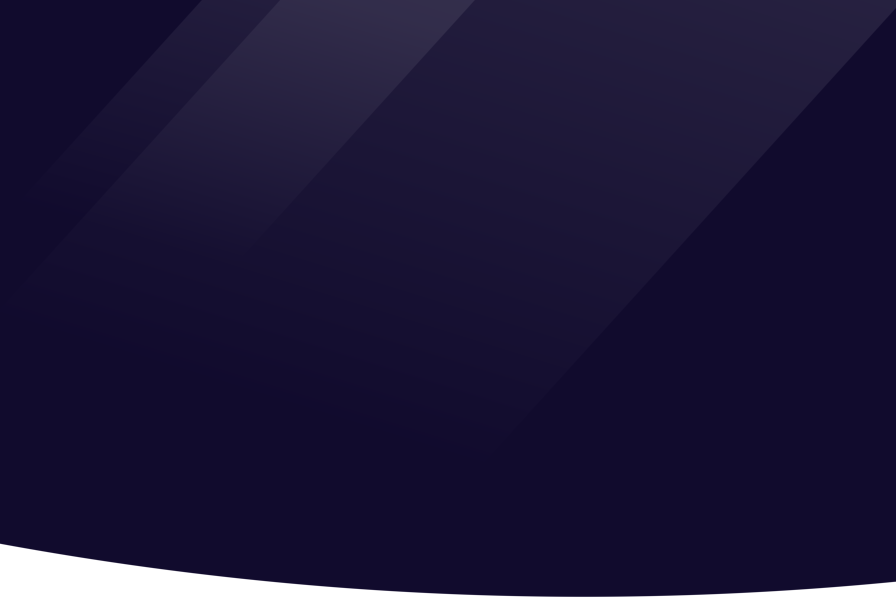
Reproduce this background procedurally as a Shadertoy shader.

```glsl
// A dark indigo panel with a gently curved lower rim over white.
// Two overlapping diagonal beams of faint white light enter from the top
// and fade out linearly as they slant down to the left.

// Antialiased coverage of the inside (negative) of a signed distance.
float coverage(float dist) {
    float pixel = 1.0 / iResolution.y;
    return smoothstep(0.75 * pixel, -0.75 * pixel, dist);
}

// Slanted strip between two crossings of the top edge; q.y is the depth below it.
float beam(vec2 q, float left, float right) {
    const float slant = 0.907;
    float across = q.x + slant * q.y;
    float dist = max(left - across, across - right) / length(vec2(1.0, slant));
    return coverage(dist);
}

// Linear fade that reaches zero on a tilted line starting at depth "end".
float fade(vec2 q, float tilt, float end, float span) {
    return clamp((end - q.y + tilt * q.x) / span, 0.0, 1.0);
}

void mainImage(out vec4 fragColor, in vec2 fragCoord) {
    vec2 p = fragCoord / iResolution.xy * vec2(1.5, 1.0);
    vec2 q = vec2(p.x, 1.0 - p.y);

    vec3 indigo = vec3(0.067, 0.043, 0.178);
    vec3 white = vec3(1.0);

    // Light beams: the wide one, then the narrow one to its left
    float wide = 0.09 * beam(q, 0.469, 1.512) * fade(q, 0.31, 0.527, 0.992);
    float narrow = 0.08 * beam(q, 0.338, 0.795) * fade(q, 0.28, 0.328, 0.486);
    vec3 color = mix(indigo, white, wide);
    color = mix(color, white, narrow);

    // Curved lower rim, cut by a very large circle
    float radius = 5.42;
    float rim = length(p - vec2(0.977, radius + 0.002)) - radius;
    color = mix(white, color, coverage(rim));

    fragColor = vec4(color, 1.0);
}
```
